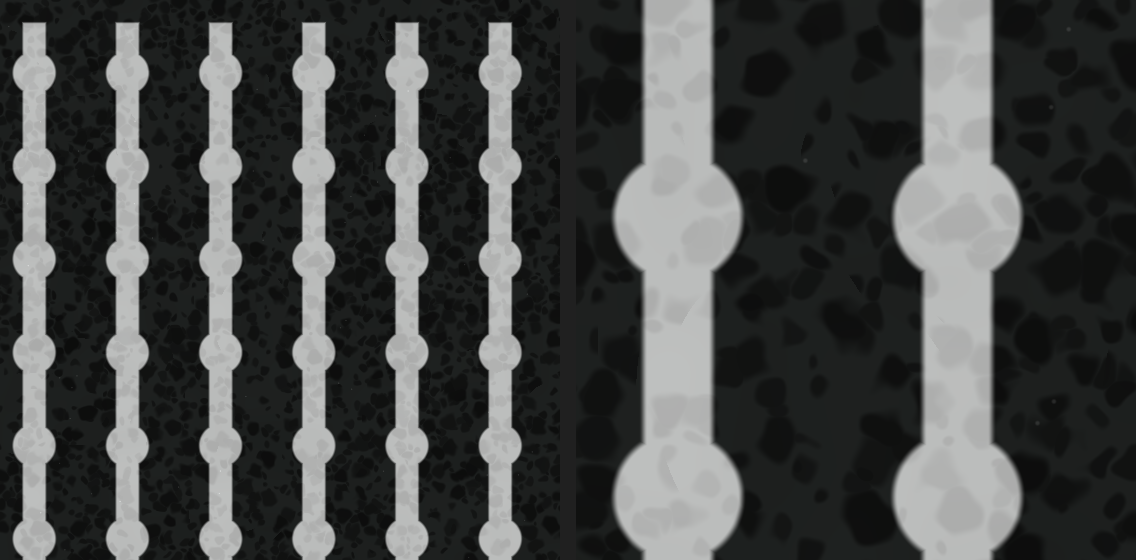
Left: the whole. Right: its middle third, enlarged.
A Shadertoy shader for this pattern:

```glsl
// Six pale beaded bars hanging on a dark, mottled ground.

float hash(vec2 p) {
    vec3 q = fract(vec3(p.xyx) * 0.1031);
    q += dot(q, q.yzx + 33.33);
    return fract((q.x + q.y) * q.z);
}

float noise(vec2 p) {
    vec2 i = floor(p), f = fract(p);
    f = f * f * (3.0 - 2.0 * f);
    return mix(mix(hash(i), hash(i + vec2(1, 0)), f.x),
               mix(hash(i + vec2(0, 1)), hash(i + vec2(1, 1)), f.x), f.y);
}

// Soft round blots, one at most per cell; returns coverage.
float blots(vec2 p, float density) {
    vec2 cell = floor(p);
    float cover = 0.0;
    for (int y = -1; y <= 1; y++)
    for (int x = -1; x <= 1; x++) {
        vec2 id = cell + vec2(x, y);
        vec2 centre = id + vec2(hash(id + 11.3), hash(id + 47.9));
        float radius = mix(0.25, 0.56, hash(id + 83.1));
        float blot = 1.0 - smoothstep(-0.13, 0.13, distance(p, centre) - radius);
        float strength = mix(0.65, 1.0, hash(id + 29.7));
        cover = max(cover, blot * strength * step(hash(id + 5.7), density));
    }
    return cover;
}

// Distance to the bars and the beads threaded on them.
float beadedBars(vec2 uv) {
    const float pitch = 0.1664;
    vec2 p = uv - vec2(0.0612, 0.0380);
    vec2 q = p - pitch * clamp(round(p / pitch), 0.0, 5.0);
    float column = abs(q.x) - 0.0206;
    float bar = max(column, uv.y - 0.9596);
    float bead = length(q) - 0.0382;
    return min(bar, bead);
}

void mainImage(out vec4 fragColor, in vec2 fragCoord) {
    vec2 uv = fragCoord / iResolution.y;
    float pixel = 1.0 / iResolution.y;

    // Irregular mottling in two sizes, denser in some areas
    vec2 warp = vec2(noise(uv * 75.0), noise(uv * 75.0 + 91.0)) - 0.5;
    vec2 p = uv + warp * 0.011;
    float density = 0.36 + 0.5 * noise(uv * 7.0 + 3.0);
    float mottle = max(blots(p * 38.0 + 20.0, density),
                       0.85 * blots(p * 66.0 + 140.0, density * 0.6));
    float cloud = noise(uv * 18.0 + 60.0) - 0.5;

    // Ground and pale paint share the same stains
    vec3 ground = mix(vec3(0.114, 0.124, 0.120), vec3(0.050, 0.052, 0.050), mottle);
    ground += 0.010 * cloud;
    vec3 paint = mix(vec3(0.735, 0.742, 0.738), vec3(0.675, 0.678, 0.675), mottle);
    paint += 0.022 * cloud;

    // Slightly blurred outline
    float d = beadedBars(uv);
    float edge = max(0.0026, pixel);
    vec3 colour = mix(ground, paint, 1.0 - smoothstep(-edge, edge, d));

    // Sparse tiny pale flecks
    vec2 grid = uv * 90.0;
    vec2 id = floor(grid);
    vec2 centre = 0.25 + 0.5 * vec2(hash(id + 7.0), hash(id + 19.0));
    float fleck = 1.0 - smoothstep(0.04, 0.18, distance(fract(grid), centre));
    colour += 0.10 * fleck * step(0.994, hash(id + 301.0));

    fragColor = vec4(colour, 1.0);
}
```
